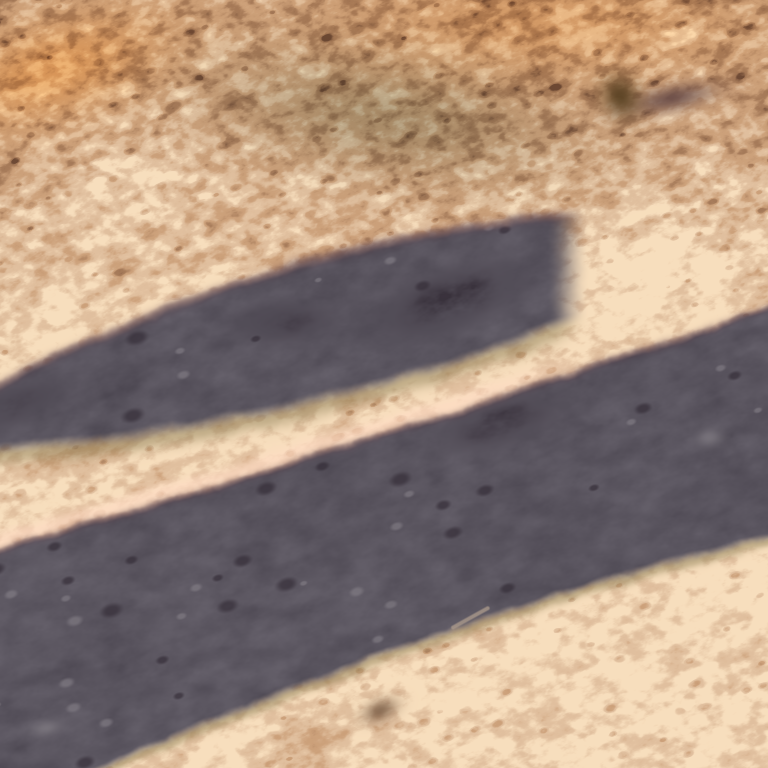
A WebGL 2 fragment shader for this texture:

```glsl
#version 300 es
precision highp float;
// Sunlit dry ground crossed by two slanted bands of soft shadow.
uniform vec2 u_resolution;
out vec4 fragColor;

const vec3 UMBER = vec3(0.43, 0.29, 0.21);
const vec3 BROWN = vec3(0.65, 0.48, 0.35);
const vec3 TAN = vec3(0.80, 0.63, 0.48);
const vec3 SAND = vec3(0.88, 0.75, 0.62);
const vec3 CREAM = vec3(0.97, 0.87, 0.74);
const vec3 SHADE = vec3(0.35, 0.33, 0.37);
const vec3 DARK = vec3(0.20, 0.17, 0.21);

float hash(vec2 p) {
  vec3 q = fract(vec3(p.xyx) * 0.1031);
  q += dot(q, q.yzx + 33.33);
  return fract((q.x + q.y) * q.z);
}

float noise(vec2 p) {
  vec2 i = floor(p), f = fract(p);
  f = f * f * (3.0 - 2.0 * f);
  return mix(mix(hash(i), hash(i + vec2(1, 0)), f.x),
             mix(hash(i + vec2(0, 1)), hash(i + vec2(1, 1)), f.x), f.y);
}

float fbm(vec2 p) {
  float sum = 0.0, amp = 0.5;
  for (int i = 0; i < 4; i++) {
    sum += amp * noise(p);
    p = mat2(1.6, 1.2, -1.2, 1.6) * p + 17.3;
    amp *= 0.5;
  }
  return sum / 0.9375;
}

vec2 rotate(vec2 p, float a) {
  return mat2(cos(a), -sin(a), sin(a), cos(a)) * p;
}

// Soft elliptical patch: 1 at the centre, fading outwards
float blob(vec2 p, vec2 centre, vec2 radius, float angle) {
  vec2 q = rotate(p - centre, angle) / radius;
  return exp(-dot(q, q));
}

// Randomly placed small ellipses, at most one in each cell
float specks(vec2 p, float scale, float density, float seed) {
  vec2 g = rotate(p, 0.3) * scale, cell = floor(g);
  float r = hash(cell + seed);
  vec2 centre = 0.35 + 0.3 * vec2(hash(cell + seed + 7.1), hash(cell + seed + 3.7));
  vec2 d = (fract(g) - centre) / vec2(1.3, 0.8);
  float size = mix(0.12, 0.27, hash(cell + seed + 11.9));
  return step(r, density) * (1.0 - smoothstep(size * 0.4, size * 1.2, length(d)));
}

float segment(vec2 p, vec2 a, vec2 b) {
  vec2 d = b - a;
  return length(p - a - d * clamp(dot(p - a, d) / dot(d, d), 0.0, 1.0));
}

float parabola(float x, vec3 k) { return k.x + x * (k.y + x * k.z); }

// Five-step tone ramp from umber to cream
vec3 groundRamp(float t) {
  vec3 c = mix(UMBER, BROWN, smoothstep(0.0, 0.25, t));
  c = mix(c, TAN, smoothstep(0.25, 0.5, t));
  c = mix(c, SAND, smoothstep(0.5, 0.72, t));
  return mix(c, CREAM, smoothstep(0.72, 0.95, t));
}

vec3 litGround(vec2 p) {
  // Broad tones: darker grass at the top, pale sand below
  float tone = mix(0.85, 0.47, smoothstep(0.52, 0.82, p.y - 0.1 * p.x));
  tone += 0.26 * blob(p, vec2(0.15, 0.77), vec2(0.2, 0.07), 0.1);
  tone += 0.18 * blob(p, vec2(0.87, 0.65), vec2(0.12, 0.06), 0.3);
  tone -= 0.14 * blob(p, vec2(0.27, 0.69), vec2(0.08, 0.035), 0.5);
  tone -= 0.20 * blob(p, vec2(0.41, 0.04), vec2(0.09, 0.035), 0.3);
  tone -= 0.18 * blob(p, vec2(0.10, 0.41), vec2(0.08, 0.02), 0.2);
  // Slanted grain at two sizes
  vec2 g = rotate(p, 0.35);
  float coarse = fbm(p * 13.0) - 0.5;
  float grain = fbm(g * vec2(48.0, 82.0)) - 0.5;
  float fine = noise(rotate(p, -0.5) * vec2(75.0, 125.0)) - 0.5;
  float rough = mix(0.75, 1.05, smoothstep(0.5, 0.8, p.y));
  tone += 0.3 * coarse + rough * (0.85 * grain + 0.24 * fine);
  tone -= 0.28 * specks(p, 34.0, 0.25, 5.0);
  vec3 c = groundRamp(tone);
  // Warm straw and grey-olive tints
  float straw = blob(p, vec2(0.07, 0.91), vec2(0.14, 0.06), 0.3)
              + 0.6 * blob(p, vec2(0.72, 0.97), vec2(0.25, 0.07), 0.0);
  c *= mix(vec3(1), vec3(1.06, 0.93, 0.72), min(straw, 1.0));
  float olive = blob(p, vec2(0.5, 0.85), vec2(0.19, 0.07), -0.15);
  return mix(c, c * vec3(0.82, 0.86, 0.84), olive);
}

vec3 shadedGround(vec2 p) {
  float n = fbm(rotate(p, 0.3) * vec2(32.0, 52.0)) - 0.5;
  vec3 c = SHADE + 0.10 * n + 0.05 * (fbm(p * 8.0) - 0.5);
  float patches = blob(p, vec2(0.59, 0.61), vec2(0.07, 0.028), 0.35)
                + 0.6 * blob(p, vec2(0.37, 0.58), vec2(0.05, 0.02), 0.1)
                + 0.7 * blob(p, vec2(0.65, 0.45), vec2(0.06, 0.025), 0.3)
                + 0.6 * blob(p, vec2(0.01, 0.47), vec2(0.06, 0.02), 0.3);
  c = mix(c, DARK, clamp(patches * (0.6 + 2.0 * n), 0.0, 0.85));
  c = mix(c, DARK, 0.65 * specks(p, 22.0, 0.15, 21.0));
  c = mix(c, vec3(0.52, 0.50, 0.53), 0.6 * specks(p, 30.0, 0.08, 43.0));
  float pebbles = blob(p, vec2(0.924, 0.43), vec2(0.017, 0.011), 0.1)
                + blob(p, vec2(0.06, 0.052), vec2(0.018, 0.009), 0.2);
  return mix(c, vec3(0.49, 0.47, 0.50), 0.8 * min(pebbles, 1.0));
}

void main() {
  vec2 p = gl_FragCoord.xy / u_resolution;
  float wobble = 0.010 * (fbm(p * 28.0) - 0.5);

  // Signed heights relative to the four shadow edges
  float upperTop = parabola(p.x, vec3(0.499, 0.52, -0.30)) - p.y + wobble;
  float upperBase = p.y - parabola(p.x, vec3(0.42, 0.06, 0.22)) + wobble;
  float lowerTop = parabola(p.x, vec3(0.284, 0.285, 0.03)) - p.y + wobble;
  float lowerBase = p.y - parabola(p.x, vec3(-0.06, 0.475, -0.114)) + wobble;
  float tip = 1.0 - smoothstep(0.712, 0.768, p.x + wobble);
  float upper = smoothstep(-0.009, 0.009, upperTop) * smoothstep(-0.014, 0.008, upperBase) * tip;
  float lower = smoothstep(-0.006, 0.006, lowerTop) * smoothstep(-0.008, 0.007, lowerBase);

  // Stone with its cast shadow, and a dark clod
  vec3 lit = litGround(p);
  lit = mix(lit, vec3(0.40, 0.29, 0.28), 0.85 * blob(p, vec2(0.875, 0.872), vec2(0.052, 0.016), 0.2));
  lit = mix(lit, vec3(0.34, 0.25, 0.13), 0.9 * blob(p, vec2(0.808, 0.874), vec2(0.022, 0.026), 0.5));
  lit = mix(lit, BROWN * 0.7, 0.8 * blob(p, vec2(0.495, 0.075), vec2(0.022, 0.013), 0.4));

  // Pink rims above the bands, olive fringes below them
  float rim = exp(-pow((lowerTop + 0.012) / 0.012, 2.0));
  lit = mix(lit, vec3(1.0, 0.86, 0.77), 0.65 * rim * (1.0 - smoothstep(0.6, 0.8, p.x)));
  float fringe = exp(-pow((upperBase + 0.012) / 0.014, 2.0)) * tip
               + exp(-pow((lowerBase + 0.006) / 0.008, 2.0));
  lit = mix(lit, vec3(0.56, 0.50, 0.34), 0.5 * min(fringe, 1.0));

  vec3 color = mix(lit, shadedGround(p), max(upper, lower));
  float edge = exp(-pow(lowerTop / 0.006, 2.0)) + tip * exp(-pow(upperTop / 0.008, 2.0));
  color = mix(color, vec3(0.37, 0.24, 0.28), 0.4 * min(edge, 1.0));

  // Pale twig across the lower edge
  float twig = 1.0 - smoothstep(0.001, 0.004, segment(p, vec2(0.59, 0.183), vec2(0.635, 0.208)));
  color = mix(color, vec3(0.68, 0.61, 0.55), 0.75 * twig);
  fragColor = vec4(clamp(color, 0.0, 1.0), 1.0);
}
```
